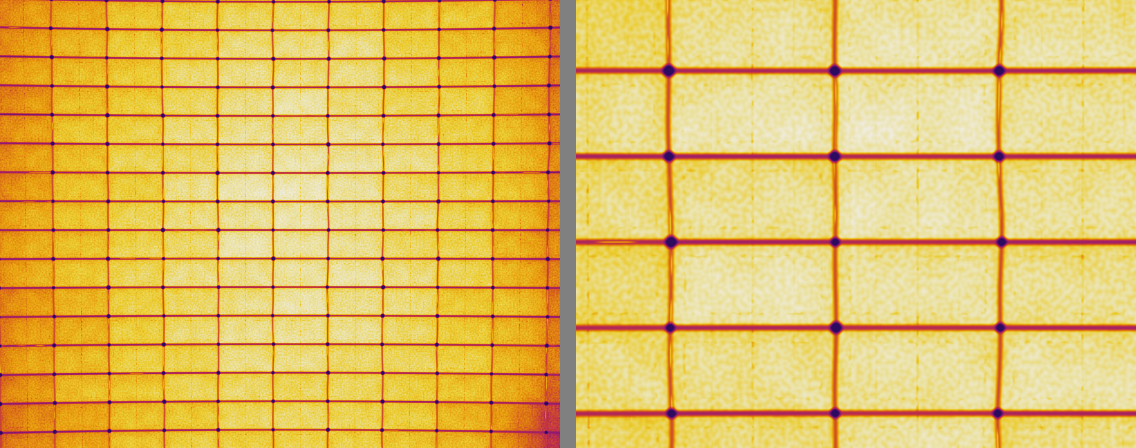
Left: the whole. Right: its middle third, enlarged.
Write a WebGL 1 fragment shader that draws this pattern.

```glsl
precision highp float;
uniform vec2 u_resolution;

// Lengths are fractions of the canvas width
const vec2 PITCH = vec2(0.0982, 0.05095);
const vec2 ORIGIN = vec2(0.4876, 0.0326);
const vec2 LENS_CENTRE = vec2(0.51, 0.40);
const float KEYSTONE = 0.022;
const float BOW = 0.06;
const float WOBBLE = 0.0016;
const float ROW_WIRE = 0.0017;
const float COLUMN_WIRE = 0.0014;
const float WIRE_SOFTNESS = 0.0015;
const float SLIT_WIDTH = 0.0005;
const float NODE_RADIUS = 0.0034;
const float FRAME_INSET = 0.0085;

// Heat runs from 0 (navy) to 7 (white)
const vec2 GLOW_CENTRE = vec2(0.53, 0.43);
const float GLOW_PEAK = 6.25;
const float GLOW_FALLOFF = 5.6;
const float CELL_STEP = 0.6;
const float CELL_VARIATION = 0.4;
const float GRAIN = 0.55;

const vec3 NAVY = vec3(0.10, 0.03, 0.36);
const vec3 PURPLE = vec3(0.57, 0.10, 0.45);
const vec3 CRIMSON = vec3(0.76, 0.20, 0.27);
const vec3 ORANGE = vec3(0.85, 0.41, 0.09);
const vec3 AMBER = vec3(0.91, 0.62, 0.06);
const vec3 YELLOW = vec3(0.92, 0.80, 0.19);
const vec3 CREAM = vec3(0.92, 0.88, 0.62);
const vec3 WHITE = vec3(0.94, 0.93, 0.90);

float hash(vec2 p) {
  vec3 q = fract(vec3(p.xyx) * 0.1031);
  q += dot(q, q.yzx + 33.33);
  return fract((q.x + q.y) * q.z);
}

float corner(vec2 cell, vec2 offset) {
  float angle = 6.2832 * hash(cell + 57.0);
  return dot(vec2(cos(angle), sin(angle)), offset);
}

float gradientNoise(vec2 p) {
  vec2 i = floor(p), f = fract(p);
  vec2 u = f * f * f * (f * (f * 6.0 - 15.0) + 10.0);
  vec2 e = vec2(1.0, 0.0);
  float low = mix(corner(i, f), corner(i + e, f - e), u.x);
  float high = mix(corner(i + e.yx, f - e.yx), corner(i + 1.0, f - 1.0), u.x);
  return mix(low, high, u.y) * 1.4;
}

float stroke(float d, float halfWidth, float softness) {
  float s = max(softness, 0.5 / u_resolution.x);
  return 1.0 - smoothstep(halfWidth - s, halfWidth + s, abs(d));
}

vec3 heatColour(float h) {
  vec3 c = mix(NAVY, PURPLE, clamp(h, 0.0, 1.0));
  c = mix(c, CRIMSON, clamp(h - 1.0, 0.0, 1.0));
  c = mix(c, ORANGE, clamp(h - 2.0, 0.0, 1.0));
  c = mix(c, AMBER, clamp(h - 3.0, 0.0, 1.0));
  c = mix(c, YELLOW, clamp(h - 4.0, 0.0, 1.0));
  c = mix(c, CREAM, clamp(h - 5.0, 0.0, 1.0));
  return mix(c, WHITE, clamp(h - 6.0, 0.0, 1.0));
}

float glow(vec2 p) {
  float d = length((p - GLOW_CENTRE) * vec2(1.0, 0.68));
  return GLOW_PEAK - GLOW_FALLOFF * pow(d, 1.4);
}

void main() {
  vec2 p = gl_FragCoord.xy / u_resolution.x;

  // Grid bent by lens and tilt
  vec2 o = p - LENS_CENTRE;
  o /= vec2(1.0 + KEYSTONE * o.y, 1.0 + BOW * o.x * o.x);
  vec2 grid = (o + LENS_CENTRE - ORIGIN) / PITCH;
  vec2 cell = floor(grid), f = fract(grid);
  vec2 node = floor(grid + 0.5);
  vec2 d = (grid - node) * PITCH;
  d.x += WOBBLE * gradientNoise(vec2(node.x * 7.3, grid.y * 0.9));

  // Stepped glow, darker at the sides and the lower right corner
  vec2 cellCentre = (cell + 0.5) * PITCH + ORIGIN;
  float heat = glow(mix(p, cellCentre, CELL_STEP));
  heat += CELL_VARIATION * (hash(cell + 20.0) - 0.5) + 0.4 * (0.5 - f.y);
  float side = smoothstep(0.90, 1.0, p.x) + 0.6 * smoothstep(0.07, 0.0, p.x);
  heat -= 0.6 * side + 1.5 * smoothstep(0.16, 0.0, length(p - vec2(1.0, 0.0)));

  // Grain, dotted frame and faint seams in each cell
  float grain = gradientNoise(p * 310.0);
  float dots = smoothstep(0.0, 0.5, gradientNoise(p * 230.0 + 40.0));
  float edge = min(abs(d.x), abs(d.y));
  heat += GRAIN * grain + 0.3 * gradientNoise(p * 45.0);
  heat -= 0.75 * exp(-edge / 0.004);
  heat -= 0.6 * dots * stroke(edge - FRAME_INSET, 0.0008, 0.0008);
  float seam = stroke((f.x - 0.5) * PITCH.x, 0.0007, 0.0007);
  float quarter = stroke((abs(f.x - 0.5) - 0.25) * PITCH.x, 0.0006, 0.0006);
  heat -= (0.25 + 0.9 * dots) * (seam + 0.3 * quarter);

  // Column wires, some split by a bright slit
  heat = mix(heat, 2.5 - 0.4 * side, stroke(d.x, COLUMN_WIRE, WIRE_SOFTNESS));
  vec2 span = vec2(node.x, cell.y);
  float split = step(0.5, hash(span + 80.0));
  split *= smoothstep(-0.2, 0.3, gradientNoise(vec2(node.x * 5.1, grid.y * 2.7)));
  float slitShift = 0.0012 * (hash(span + 130.0) - 0.5);
  heat = mix(heat, 5.2, 0.8 * split * stroke(d.x - slitShift, SLIT_WIDTH, 0.0006));

  // Row wires, cooler away from the glow, a few worn bright
  float rowHeat = 1.65 - 1.3 * abs(p.x - GLOW_CENTRE.x) + 0.5 * (hash(vec2(cell.x, node.y) + 170.0) - 0.5);
  heat = mix(heat, rowHeat, stroke(d.y, ROW_WIRE, WIRE_SOFTNESS));
  float worn = step(0.94, hash(vec2(cell.x, node.y) + 210.0)) * smoothstep(0.0, 0.3, gradientNoise(grid * vec2(3.0, 0.4)));
  heat = mix(heat, 4.6, 0.8 * worn * stroke(d.y, SLIT_WIDTH, 0.0006));

  // Dark knots at the crossings
  float knot = NODE_RADIUS * (0.85 + 0.3 * hash(node + 250.0));
  heat = mix(heat, 0.15, stroke(length(d), knot, 0.0016));

  gl_FragColor = vec4(heatColour(heat), 1.0);
}
```
